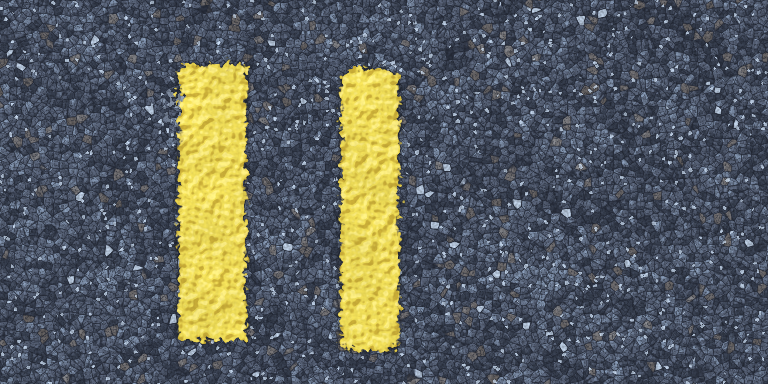
A WebGL 1 fragment shader for this texture:

```glsl
precision highp float;

uniform vec2 u_resolution;

// Stripes: centre, half size and corner radius in canvas heights
const vec2 LEFT_CENTRE = vec2(0.553, 0.472);
const vec2 LEFT_HALF = vec2(0.089, 0.360);
const float LEFT_RADIUS = 0.014;
const vec2 RIGHT_CENTRE = vec2(0.963, 0.452);
const vec2 RIGHT_HALF = vec2(0.077, 0.370);
const float RIGHT_RADIUS = 0.045;
const float FRAY = 0.017;

// Asphalt
const float STONE_SCALE = 50.0;
const float GRIT_SCALE = 112.0;
const float PALE_SHARE = 0.035;
const vec3 TAR = vec3(0.13, 0.15, 0.20);
const vec3 STONE_DARK = vec3(0.20, 0.23, 0.29);
const vec3 STONE_MID = vec3(0.33, 0.37, 0.45);
const vec3 STONE_LIGHT = vec3(0.49, 0.56, 0.66);
const vec3 STONE_WARM = vec3(0.47, 0.43, 0.39);
const vec3 CHIP = vec3(0.78, 0.85, 0.93);

// Paint
const vec3 PAINT = vec3(0.93, 0.86, 0.34);
const vec3 PAINT_SHADE = vec3(0.70, 0.57, 0.15);
const vec3 PAINT_LIT = vec3(1.0, 0.95, 0.56);
const vec2 LIGHT_STEP = vec2(-0.005, 0.008);

float hash(vec2 p) {
  p = fract(p * vec2(0.1031, 0.1137));
  p += dot(p, p.yx + 33.33);
  return fract((p.x + p.y) * p.x * 17.31);
}

vec2 hash2(vec2 p) {
  return vec2(hash(p + 3.7), hash(p + 71.3));
}

float cornerRamp(vec2 cell, vec2 f, vec2 corner) {
  float a = 6.2832 * hash(cell + corner + 19.0);
  return dot(vec2(cos(a), sin(a)), f - corner);
}

float gradientNoise(vec2 p) {
  vec2 i = floor(p), f = fract(p);
  vec2 u = f * f * f * (f * (f * 6.0 - 15.0) + 10.0);
  vec2 e = vec2(1.0, 0.0);
  float low = mix(cornerRamp(i, f, e.yy), cornerRamp(i, f, e.xy), u.x);
  float high = mix(cornerRamp(i, f, e.yx), cornerRamp(i, f, e.xx), u.x);
  return 1.4 * mix(low, high, u.y);
}

// Cellular stones: xy offset from the seed, z gap to the neighbour, w random id
vec4 stones(vec2 p) {
  vec2 i = floor(p), f = fract(p);
  vec4 best = vec4(0.0, 0.0, 8.0, 0.0);
  float nearest = 8.0, second = 8.0;
  for (int y = -1; y <= 1; y++) {
    for (int x = -1; x <= 1; x++) {
      vec2 c = vec2(float(x), float(y));
      vec2 d = f - c - hash2(i + c);
      float r = length(d);
      if (r < nearest) {
        second = nearest;
        nearest = r;
        best = vec4(d, 0.0, hash(i + c + 127.0));
      } else {
        second = min(second, r);
      }
    }
  }
  best.z = second - nearest;
  return best;
}

float roundedBox(vec2 p, vec2 halfSize, float radius) {
  vec2 q = abs(p) - halfSize + radius;
  return length(max(q, 0.0)) + min(max(q.x, q.y), 0.0) - radius;
}

float paintRelief(vec2 p) {
  return gradientNoise(p * 34.0) + 0.55 * gradientNoise(p * 73.0 + 9.0);
}

vec3 asphalt(vec2 p, vec4 stone, vec4 grit) {
  float tone = 0.72 * stone.w + 0.42 * grit.w - 0.08;
  tone += 0.24 * dot(stone.xy, vec2(-0.6, 0.8)) + 0.16 * gradientNoise(p * 5.0);
  vec3 col = mix(STONE_DARK, STONE_MID, smoothstep(0.12, 0.55, tone));
  col = mix(col, STONE_LIGHT, smoothstep(0.62, 1.05, tone));
  float tint = fract(stone.w * 37.0);
  col = mix(col, STONE_WARM, 0.6 * step(0.95, tint));
  float crevice = smoothstep(0.0, 0.20, stone.z) * smoothstep(-0.12, 0.22, grit.z);
  col = mix(TAR, col, 0.22 + 0.78 * crevice);
  // Sparse pale chips, mostly small
  float pale = step(1.0 - PALE_SHARE, fract(grit.w * 53.0)) * smoothstep(0.02, 0.25, grit.z);
  float large = step(0.988, fract(stone.w * 91.0)) * smoothstep(0.05, 0.25, stone.z);
  col = mix(col, CHIP, max(0.75 * pale, 0.8 * large));
  return col * (1.0 + 0.22 * gradientNoise(p * 150.0));
}

void main() {
  vec2 p = gl_FragCoord.xy / u_resolution.y;
  float pixel = 1.0 / u_resolution.y;
  vec4 stone = stones(p * STONE_SCALE);
  vec4 grit = stones(p * GRIT_SCALE + 31.0);
  vec3 col = asphalt(p, stone, grit);

  // Ragged outlines follow the stone tops, with more fray at the ends
  float left = roundedBox(p - LEFT_CENTRE, LEFT_HALF, LEFT_RADIUS);
  float right = roundedBox(p - RIGHT_CENTRE, RIGHT_HALF, RIGHT_RADIUS);
  float outline = min(left, right);
  float ends = smoothstep(0.31, 0.37, abs(p.y - 0.46));
  float worn = 1.0 - smoothstep(0.03, 0.10, length((p - vec2(0.465, 0.73)) * vec2(1.6, 1.0)));
  float rough = gradientNoise(p * 43.0) + 0.65 * gradientNoise(p * 105.0);
  float edge = outline + FRAY * (0.55 + 0.35 * ends + 0.5 * worn) * rough;
  edge += 0.012 * (0.35 - min(stone.z, 0.7)) + 0.004 * worn;
  float coverage = 1.0 - smoothstep(-pixel, pixel, edge);

  // Lit bumps and shallow pits in the paint
  float slope = paintRelief(p) - paintRelief(p + LIGHT_STEP);
  vec3 paint = mix(PAINT, PAINT_SHADE, 0.65 * smoothstep(0.08, 0.65, -slope));
  paint = mix(paint, PAINT_LIT, 0.75 * smoothstep(0.05, 0.55, slope));
  paint *= 1.0 + 0.05 * gradientNoise(p * 130.0) + 0.04 * gradientNoise(p * 9.0);
  paint = mix(paint, PAINT_SHADE, 0.35 * smoothstep(-0.008, 0.0, edge));

  // Contact shadow and a dusting of worn paint
  col *= 1.0 - 0.25 * (1.0 - smoothstep(0.0, 0.014, edge));
  col = mix(col, CHIP, 0.45 * worn * step(0.72, grit.w) * step(-0.03, outline));
  gl_FragColor = vec4(clamp(mix(col, paint, coverage), 0.0, 1.0), 1.0);
}
```
